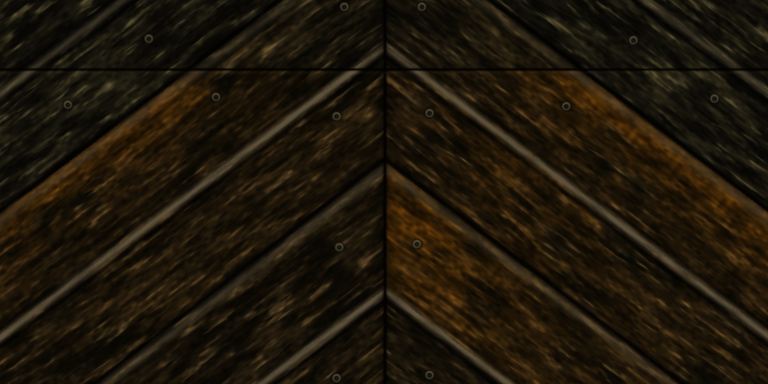
This texture is drawn by a Shadertoy shader. Its source:

```glsl
#define CENTER_X 1.0026
#define SEAM_Y 0.181
#define SLOPE 0.755
#define PITCH 0.3177
#define FIRST_EDGE 0.117
#define GRAIN_FREQ 72.0
#define SCREW_RADIUS 0.0125
#define DARK_WOOD vec3(0.036, 0.030, 0.012)
#define WORN_WOOD vec3(0.190, 0.143, 0.074)
#define AMBER vec3(0.350, 0.195, 0.018)
#define BEVEL vec3(0.375, 0.330, 0.245)

float hash(vec2 p) {
    vec3 q = fract(p.xyx * vec3(0.1031, 0.1030, 0.0973));
    q += dot(q, q.yzx + 33.33);
    return fract((q.x + q.y) * q.z);
}

float noise(vec2 p) {
    vec2 i = floor(p), f = fract(p);
    f = f * f * (3.0 - 2.0 * f);
    return mix(mix(hash(i), hash(i + vec2(1, 0)), f.x),
               mix(hash(i + vec2(0, 1)), hash(i + vec2(1, 1)), f.x), f.y);
}

float fbm(vec2 p) {
    float sum = 0.0, amp = 0.5;
    for (int i = 0; i < 4; i++) {
        sum += amp * noise(p);
        p = p * 2.03 + 17.1;
        amp *= 0.5;
    }
    return sum / 0.9375;
}

float bell(float x, float width) {
    x /= width;
    return exp(-x * x);
}

// Amber stain: position inside a board (0 at its upper edge), distance from the ridge
float stain(float board, float inside, float dx, bool right) {
    if (board == -1.0)
        return 1.25 * smoothstep(0.10, 0.50, dx) * exp(-inside * (right ? 2.8 : 3.6)) + 0.12;
    if (!right) return board == 0.0 ? 0.15 : 0.07;
    if (board == 0.0) return 0.18 + 0.30 * bell(dx - 0.38, 0.22);
    if (board == 1.0) return 0.30 + 0.85 * bell(dx - 0.06, 0.20) * (1.0 - 0.7 * inside);
    return 0.05;
}

// Four screws beside the ridge, then three further out
vec2 screwCenter(int i, float side) {
    float k = float(i), j = k - 4.0;
    float skew = i == 2 ? 0.018 : 0.005;
    if (i < 4) return vec2((i % 2 == 0 ? 0.101 : 0.121) - skew * side,
                           i == 0 ? 0.018 : 0.299 + 0.341 * (k - 1.0) - 0.004 * side);
    return vec2(0.456 + 0.193 * j + 0.016 * side - (i == 5 ? 0.018 : 0.0),
                (i == 5 ? 0.103 : 0.265) + side * (0.012 - 0.010 * j));
}

void addScrews(inout vec3 color, vec2 p, float side) {
    for (int i = 0; i < 7; i++) {
        vec2 d = p - screwCenter(i, side);
        float r = length(d) / SCREW_RADIUS;
        color *= 1.0 - 0.8 * (1.0 - smoothstep(0.9, 1.4, r));
        float rim = bell(r - 0.68, 0.28) * (0.85 - 0.25 * d.y / SCREW_RADIUS);
        color += vec3(0.27, 0.25, 0.18) * rim;
        color += vec3(0.10, 0.09, 0.06) * bell(r, 0.25);
    }
}

void mainImage(out vec4 fragColor, in vec2 fragCoord) {
    vec2 uv = fragCoord / iResolution.y;
    uv.x += 1.0 - 0.5 * iResolution.x / iResolution.y;

    // Mirror about the ridge, measuring y downward
    float side = uv.x < CENTER_X ? -1.0 : 1.0;
    vec2 p = vec2(abs(uv.x - CENTER_X), 1.0 - uv.y);
    float unit = inversesqrt(1.0 + SLOPE * SLOPE);
    float along = (p.x + SLOPE * p.y) * unit;
    float across = (p.y - SLOPE * p.x) * unit;

    // Board index and signed distance to the nearest joint; one joint sits high
    float row = (across / unit - FIRST_EDGE) / PITCH;
    float lift = side > 0.0 ? 1.0 : clamp(1.0 - p.x / 0.75, 0.0, 1.0);
    row += 0.045 * lift * bell(row - 1.0, 0.4);
    float board = floor(row);
    float joint = floor(row + 0.5);
    float d = (row - joint) * PITCH * unit;
    bool raised = mod(joint, 2.0) < 0.5;
    float aboveSeam = 1.0 - smoothstep(SEAM_Y - 0.003, SEAM_Y + 0.003, p.y);

    // Fibres run along each board, bent slightly by a slow warp
    vec2 grainPos = vec2(along, across) + vec2(side * 3.0 + 9.0 + board * 1.7, 8.0);
    float warp = 0.016 * fbm(grainPos * vec2(3.0, 8.0));
    vec2 fibrePos = vec2(grainPos.x, grainPos.y + warp);
    float grain = fbm(fibrePos * vec2(13.0, GRAIN_FREQ));
    float fibre = noise(fibrePos * vec2(19.0, GRAIN_FREQ * 1.55));
    float patches = fbm(grainPos * vec2(8.0, 14.0));
    float speck = noise(grainPos * vec2(75.0, 125.0));

    float wear = smoothstep(0.28, 0.80, grain * 0.72 + patches * 0.28);
    wear *= 0.45 + 0.85 * fibre;
    vec3 color = mix(DARK_WOOD, WORN_WOOD, wear);
    color += vec3(0.130, 0.105, 0.066) * smoothstep(0.60, 0.95, fibre) * smoothstep(0.35, 0.65, grain);

    // Warm stain, with cooler wood on the upper boards
    float amber = stain(board, row - board, p.x, side > 0.0) * (1.0 - 0.4 * aboveSeam);
    amber *= smoothstep(0.10, 0.60, patches) * (0.40 + 0.85 * grain);
    float cool = board < -1.5 ? 1.0 : 0.45 * aboveSeam;
    color = mix(color, AMBER * (0.30 + 0.45 * grain + 0.55 * fibre),
                clamp(amber * (1.0 - 0.95 * cool), 0.0, 0.85));
    color = mix(color, vec3(dot(color, vec3(0.4, 0.5, 0.1))) * vec3(1.06, 1.0, 0.60), 0.75 * cool);
    color *= 0.66 + 0.64 * speck;

    // Joints: pale bevels and dark grooves
    float chip = 0.50 + 0.80 * fbm(grainPos * vec2(18.0, 60.0));
    float bevel = raised ? bell(d - 0.004, 0.0092) : bell(d - 0.015, 0.012) * 0.45;
    bevel *= chip * (1.0 - 0.35 * aboveSeam) * (board < -1.5 ? 0.7 : 1.0);
    float groove = raised ? 0.70 * bell(d - 0.024, 0.007) + 0.40 * bell(d + 0.014, 0.006)
                          : 0.93 * bell(d + 0.005, 0.0085);
    color *= 1.0 - groove;
    color = mix(color, BEVEL, clamp(bevel, 0.0, 0.92));

    addScrews(color, p, side);

    // Ridge gap and horizontal saw cut
    color *= 1.0 - 0.92 * bell(p.x, 0.0052);
    color *= 1.0 - 0.22 * bell(p.x, 0.022);
    color *= 1.0 - 0.88 * bell(p.y - SEAM_Y, 0.0036);
    color += vec3(0.025, 0.020, 0.010) * bell(p.y - SEAM_Y - 0.008, 0.004);
    fragColor = vec4(max(color, vec3(0.010, 0.008, 0.004)), 1.0);
}
```
